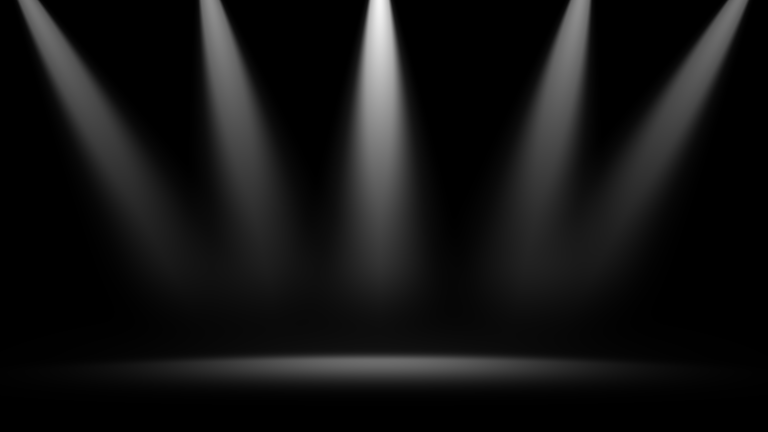
Give the GLSL for this background, as a WebGL 1 fragment shader.

```glsl
precision highp float;
// Five white spotlights shine from the top edge onto a dark stage floor.
// Each beam is a widening cone with a soft bell and a bright core; the
// floor pool is a flattened glow, crisp at the back and soft in front.

uniform vec2 u_resolution;

const float BEAM_TOP_WIDTH = 0.038;
const float STAGE_CENTER = -0.010;
const float FLOOR_HEIGHT = 0.164;

float gaussian(float x, float width) {
    float t = x / width;
    return exp(-t * t);
}

// Light along a beam fades with depth and dies out above the floor.
float depthFade(float depth) {
    return exp(-3.1 * pow(depth, 1.4)) * (1.0 - smoothstep(0.60, 0.84, depth));
}

// spread.x widens the left side of the cone, spread.y the right side.
float beam(float x, float depth, float topX, float slope, vec2 spread) {
    float offset = x - topX - slope * depth;
    float side = offset < 0.0 ? spread.x : spread.y;
    float u = abs(offset) / (BEAM_TOP_WIDTH + side * depth);
    float bell = 1.0 - smoothstep(0.0, 1.0, u);
    float coreEdge = mix(0.62, 0.30, min(depth * 2.0, 1.0));
    float softness = 0.12 + 0.45 * depth;
    float core = 1.0 - smoothstep(coreEdge - softness, coreEdge + softness, u);
    return mix(bell, core, 0.5) * depthFade(depth);
}

// Sum of the five beams, numbered from -2 at the left to 2 at the right.
float spotlights(vec2 p) {
    float depth = max(1.0 - p.y, 0.0);
    float light = 0.0;
    for (int i = -2; i <= 2; i++) {
        float s = float(i);
        float m = abs(s);
        float topX = STAGE_CENTER + s * (0.447 - 0.018 * m) + m * (0.068 - 0.032 * m);
        float slope = -s * (0.155 + 0.055 * m);
        float inner = 0.28 + 0.04 * m;
        float outer = 0.28 - 0.015 * m;
        vec2 spread = s < 0.0 ? vec2(outer, inner) : vec2(inner, outer);
        float power = m < 0.5 ? 0.96 : 0.66 - 0.10 * m;
        light += power * beam(p.x, depth, topX, slope, spread);
    }
    return light;
}

// Pool of light on the floor, with a faint haze rising behind it.
float floorGlow(vec2 p) {
    float x = p.x - STAGE_CENTER;
    float y = p.y - FLOOR_HEIGHT + 0.035 * x * x;
    float pool = gaussian(x, 0.43) * gaussian(y, y > 0.0 ? 0.014 : 0.045);
    float haze = gaussian(x, 0.50) * gaussian(y, y > 0.0 ? 0.075 : 0.040);
    return 0.36 * pool + 0.065 * haze;
}

void main() {
    vec2 p = gl_FragCoord.xy / u_resolution.y;
    p.x -= 0.5 * u_resolution.x / u_resolution.y;
    float light = spotlights(p) + floorGlow(p);
    gl_FragColor = vec4(vec3(min(light, 1.0)), 1.0);
}
```
